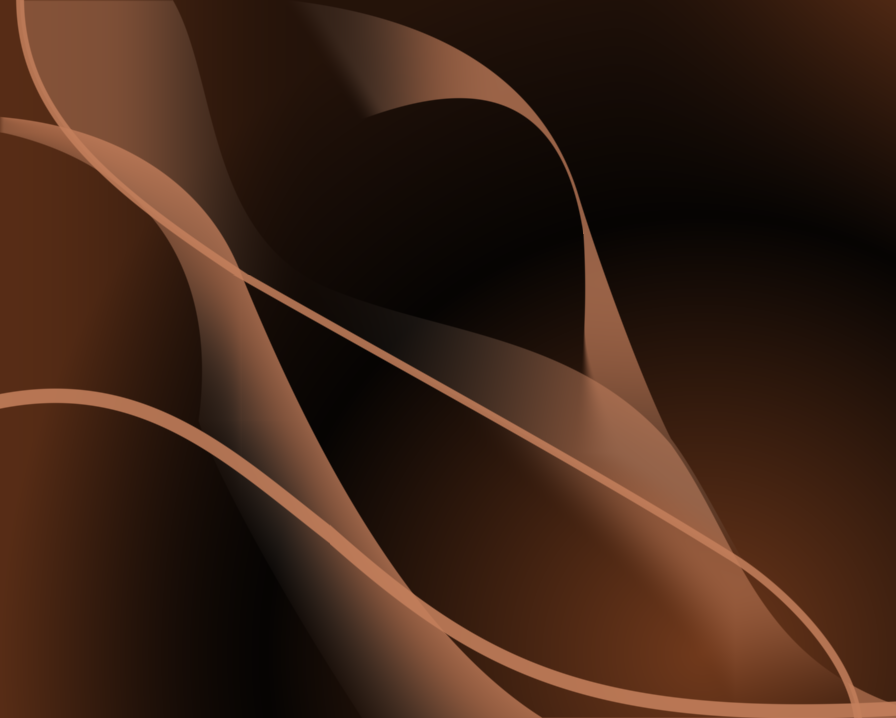
Write a Shadertoy shader that draws this background.

```glsl
#define SHADOW vec3(0.022, 0.014, 0.009)
#define BROWN vec3(0.42, 0.21, 0.10)
#define GREY vec3(0.48, 0.41, 0.36)
#define PEACH vec3(0.79, 0.51, 0.37)
#define LINE_COLOR vec3(0.77, 0.50, 0.36)
#define GLOW_CENTER vec2(98.0, 9.0)
#define GLOW_RADIUS 61.0
#define THIN_LINE 0.55
#define THICK_LINE 1.0

// Signed distance above a cubic whose x grows along its length
float side(vec2 p, vec2 a, vec2 b, vec2 c, vec2 d) {
    vec2 k1 = 3.0 * (b - a), k2 = 3.0 * (a - 2.0 * b + c), k3 = d - a + 3.0 * (b - c);
    float t = 0.5, stride = 0.25;
    for (int i = 0; i < 16; i++) {
        float x = a.x + t * (k1.x + t * (k2.x + t * k3.x));
        t += x < p.x ? stride : -stride;
        stride *= 0.5;
    }
    float y = a.y + t * (k1.y + t * (k2.y + t * k3.y));
    vec2 tangent = k1 + t * (2.0 * k2 + 3.0 * t * k3);
    return (p.y - y) * abs(tangent.x) / max(length(tangent), 0.001);
}

// Ribbon edges; those taking p.yx run upward and measure to the right
float leftRibbonTop(vec2 p) {
    return p.x < 33.7
        ? side(p, vec2(0, 83.7), vec2(15, 82.5), vec2(28.5, 75.5), vec2(33.7, 61.7))
        : side(p, vec2(33.7, 61.7), vec2(41, 44), vec2(55, 13), vec2(75.7, 0));
}

float leftRibbonInner(vec2 p) {
    return p.y < 41.4
        ? side(p.yx, vec2(0, 50.5), vec2(16, 40), vec2(34, 30), vec2(41.4, 27.7))
        : side(p.yx, vec2(41.4, 27.7), vec2(66, 31), vec2(78, 17), vec2(81.6, 0));
}

float veilTop(vec2 p) {
    if (p.x < 47.2)
        return side(p, vec2(24.1, 100), vec2(30.5, 89), vec2(28.5, 66), vec2(47.2, 59.3));
    return p.x < 93.6
        ? side(p, vec2(47.2, 59.3), vec2(62, 53.5), vec2(81, 53), vec2(93.6, 38.1))
        : side(p, vec2(93.6, 38.1), vec2(103, 25), vec2(105, 9), vec2(125, 1.8));
}

float sailTop(vec2 p) {
    if (p.x < 80.6)
        return side(p, vec2(39.9, 100), vec2(58, 98), vec2(75, 91), vec2(80.6, 73.1));
    return p.x < 93.6
        ? side(p, vec2(80.6, 73.1), vec2(84, 62), vec2(90, 46), vec2(93.6, 38.9))
        : side(p, vec2(93.6, 38.9), vec2(101, 29), vec2(106, 13), vec2(117.3, 5.9));
}

float sailInner(vec2 p) {
    return p.y > 67.4
        ? side(p, vec2(50.5, 83.4), vec2(63, 88), vec2(78, 90), vec2(81.4, 67.4))
        : side(p.yx, vec2(37, 79.6), vec2(48, 81.5), vec2(58, 82), vec2(67.4, 81.4));
}

// Center lines of the two strands
float thinStrand(vec2 p) {
    if (p.y < 22.1)
        return side(p.yx, vec2(0, 119.7), vec2(9, 118.5), vec2(18, 109), vec2(22.1, 102.6));
    return p.y < 61.7
        ? side(p.yx, vec2(22.1, 102.6), vec2(35, 82), vec2(49, 56), vec2(61.7, 33.7))
        : side(p.yx, vec2(61.7, 33.7), vec2(74, 15), vec2(84, 3), vec2(100, 2.8));
}

float thickStrand(vec2 p) {
    return p.x < 46.0
        ? side(p, vec2(0, 44.1), vec2(20, 48), vec2(32, 36.5), vec2(46, 25.6))
        : side(p, vec2(46, 25.6), vec2(67, 7), vec2(82, -1), vec2(125, 1.3));
}

vec3 backdrop(vec2 p) {
    float r = length(p - GLOW_CENTER);
    float inner = max(1.0 - r / GLOW_RADIUS, 0.0);
    float outer = clamp((r - GLOW_RADIUS) / 37.0, 0.0, 1.0);
    outer *= mix(0.28, 0.76, smoothstep(20.0, 65.0, abs(p.x - 65.0)));
    return SHADOW + BROWN * (inner + outer);
}

// Faint cloth turns grey, dense cloth turns peach
vec3 cloth(vec3 base, float density, float mask) {
    return mix(base, mix(GREY, PEACH, smoothstep(0.1, 0.65, density)), density * mask);
}

void mainImage(out vec4 fragColor, in vec2 fragCoord) {
    vec2 p = fragCoord / iResolution.xy * vec2(125, 100);
    float px = 100.0 / iResolution.y;
    vec3 color = backdrop(p);
    float thin = thinStrand(p), thick = thickStrand(p);

    // Wide veil, with a soft hem under the thin strand
    float hem = side(p, vec2(57, 48.5), vec2(74, 29), vec2(92, 20), vec2(102.6, 0));
    hem = 0.85 * smoothstep(0.0, 9.0, hem) * smoothstep(57.0, 78.0, p.x);
    float veil = smoothstep(px, -px, veilTop(p)) * mix(hem, 1.0, smoothstep(-px, px, thin));
    float density = 0.48 * smoothstep(44.0, 14.0, p.x) + 0.62 * smoothstep(38.0, 98.0, p.x);
    color = cloth(color, density, veil);

    // Upper sail, narrowing and fading downward
    float inner = sailInner(p);
    float sail = smoothstep(px, -px, sailTop(p));
    if (p.y > 67.4) {
        sail *= p.x < 81.4 ? smoothstep(-px, px, inner) : 1.0;
        sail *= smoothstep(-0.5, 3.5, dot(p - vec2(39.9, 100), vec2(0.843, 0.538)));
    } else {
        float fade = mix(9.0, px, smoothstep(30.0, 55.0, p.y));
        sail *= smoothstep(-px, fade, inner - 1.4 * max(37.0 - p.y, 0.0));
    }
    density = mix(0.16, 0.74, smoothstep(42.0, 70.0, p.x)) * mix(0.3, 1.0, smoothstep(22.0, 62.0, p.y));
    color = cloth(color, density, sail);

    // Left ribbon, dense along its outer edge
    float top = leftRibbonTop(p);
    inner = leftRibbonInner(p);
    float across = clamp(inner / max(inner - top, 0.01), 0.0, 1.0);
    density = mix(mix(0.06, 0.5, smoothstep(36.0, 66.0, p.y)), 0.74, across);
    color = cloth(color, density, smoothstep(px, -px, top) * smoothstep(-px, px, inner));

    // Strands on top
    color = mix(color, LINE_COLOR, 0.86 * smoothstep(px, -px, abs(thin) - THIN_LINE));
    color = mix(color, LINE_COLOR, 0.88 * smoothstep(px, -px, abs(thick) - THICK_LINE));
    fragColor = vec4(color, 1.0);
}
```
